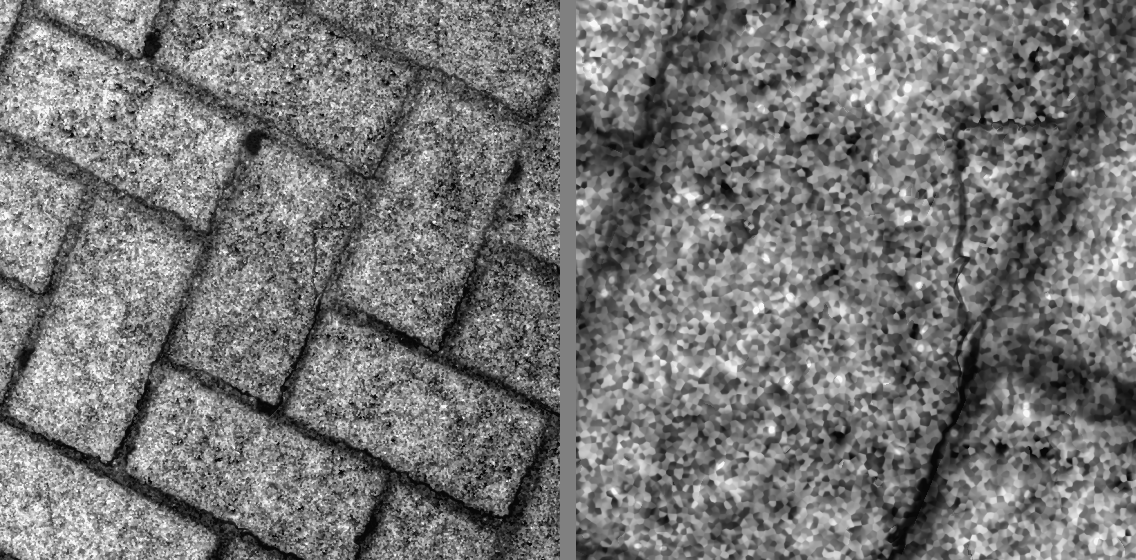
Left, the full canvas; right, a detail of the centre.
Write a WebGL 1 fragment shader that draws this texture.

```glsl
precision highp float;
// Weathered stone pavers laid in a slanted herringbone, in greys.
// A skewed lattice is folded into 2x1 bricks with rounded-box distances;
// cellular noise at several scales gives grain, pits, relief and joint dirt.

uniform vec2 u_resolution;

#define LATTICE_CENTER vec2(0.477, 0.517)
#define ACROSS vec2(0.207, -0.104)
#define DOWN vec2(-0.086, -0.207)
#define JOINT 0.045
#define CORNER 0.05
#define GRAIN 0.92
#define RELIEF 0.5
#define PIT_DEPTH 0.3
#define LIGHT_STEP vec2(-0.003, 0.004)
#define SAND 0.33
#define DIRT 0.15

vec3 hash3(vec2 p) {
  vec3 h = fract(p.xyx * vec3(0.1031, 0.1030, 0.0973));
  h += dot(h, h.yxz + 33.33);
  return fract((h.xxy + h.yzz) * h.zyx);
}

// x: distance to nearest seed, y: its random value, z: smooth shade around 0
vec3 cellular(vec2 p) {
  vec2 cell = floor(p), f = p - cell;
  float nearest = 9.0, id = 0.0, total = 0.0, shade = 0.0;
  for (int j = -1; j <= 1; j++) {
    for (int i = -1; i <= 1; i++) {
      vec2 o = vec2(float(i), float(j));
      vec3 h = hash3(cell + o + 91.0);
      vec2 r = o + h.xy - f;
      float d2 = dot(r, r), w = exp(-7.0 * d2);
      if (d2 < nearest) { nearest = d2; id = h.z; }
      total += w;
      shade += w * (h.z - 0.5);
    }
  }
  return vec3(sqrt(nearest), id, shade / (total + 1e-5));
}

float height(vec2 p) {
  return 0.6 * cellular(p * 32.0).z + 0.4 * cellular(p * 75.0 + 5.0).z;
}

float segment(vec2 p, vec2 a, vec2 b) {
  vec2 ab = b - a;
  return length(p - a - ab * clamp(dot(p - a, ab) / dot(ab, ab), 0.0, 1.0));
}

// Lattice position to brick: xy place in the brick (-1..1), z edge distance
vec3 herringbone(vec2 q, out vec3 rnd) {
  vec2 cell = floor(q);
  float step4 = mod(cell.x + cell.y, 4.0);
  bool upright = step4 < 2.0;
  vec2 origin = cell - (upright ? vec2(0.0, step4) : vec2(step4 - 2.0, 0.0));
  vec2 halfSize = upright ? vec2(0.5, 1.0) : vec2(1.0, 0.5);
  rnd = hash3(origin + 37.0);
  vec2 local = q - origin - halfSize;
  vec2 place = local / halfSize;
  local += (rnd.xy - 0.5) * 0.04;
  local.y += local.x * (rnd.z - 0.5) * 0.04;
  vec2 v = abs(local) - halfSize + JOINT + CORNER;
  float d = length(max(v, 0.0)) + min(max(v.x, v.y), 0.0) - CORNER;
  return vec3(place, d);
}

void main() {
  vec2 uv = gl_FragCoord.xy / min(u_resolution.x, u_resolution.y);

  // Noise layers, coarse to fine; the coarse ones bend the finer ones
  vec3 blotch = cellular(uv * 14.0);
  vec3 lump = cellular(uv * 45.0 + 3.0);
  vec2 bent = uv + 0.012 * vec2(lump.z, -blotch.z);
  vec3 speck = cellular(bent * 125.0 + 7.0);
  vec3 fine = cellular(uv * 310.0 + 11.0);
  bent += 0.008 * vec2(speck.z, fine.z);
  float grain = GRAIN * (0.55 * fine.z + 0.3 * speck.z + 0.24 * lump.z);

  // Brick layout
  vec2 c = uv - LATTICE_CENTER;
  float det = ACROSS.x * DOWN.y - ACROSS.y * DOWN.x;
  vec2 q = vec2(c.x * DOWN.y - c.y * DOWN.x, ACROSS.x * c.y - ACROSS.y * c.x) / det;
  vec3 rnd;
  vec3 brick = herringbone(q + vec2(0.5, 1.0), rnd);
  float d = brick.z + 0.04 * lump.z + 0.04 * blotch.z + 0.04 * speck.z;

  // Stone face: light falls off to the right, wear differs per brick
  float tone = 0.65 - 0.27 * uv.x + 0.05 * uv.y + 0.06 * (rnd.x - 0.5);
  float wear = 0.35 + 0.65 * rnd.y;
  float relief = height(bent + LIGHT_STEP) - height(bent);
  vec3 pit = cellular(bent * 58.0 + 19.0);
  float pits = smoothstep(0.45, 0.1, pit.x) * step(0.74, pit.y - 0.5 * blotch.z);
  float stone = tone + grain + 0.17 * blotch.z - RELIEF * wear * relief;
  stone -= PIT_DEPTH * wear * pits;
  stone *= 1.0 - 0.2 * smoothstep(-0.09, 0.0, d);

  // Hairline chip in the middle slab
  float chip = min(segment(bent, vec2(0.56, 0.598), vec2(0.561, 0.43)),
                   segment(bent, vec2(0.562, 0.598), vec2(0.645, 0.597)));
  stone *= 1.0 - 0.6 * smoothstep(0.0035, 0.001, chip);

  // Joints: pale sand high up, black dirt lower down, with clods
  float damp = smoothstep(0.42, 0.15, uv.y - 0.35 * uv.x + 0.4 * blotch.z);
  float joint = mix(SAND, DIRT, damp) + grain * mix(0.75, 0.5, damp);
  joint *= 1.0 - 0.8 * smoothstep(0.4, 0.25, blotch.x) * step(0.86, blotch.y);
  float value = mix(stone, joint, smoothstep(-0.025, 0.02, d));

  // Broken shadow line hugging the lower right edges, and bright grit
  float lee = smoothstep(-0.1, 0.7, 0.5 * (brick.x + brick.y));
  float crevice = smoothstep(0.025, 0.006, abs(d - 0.012));
  value *= 1.0 - crevice * (0.15 + lee * (0.35 + 0.35 * damp));
  value += 0.28 * step(0.96, speck.y) * smoothstep(0.4, 0.15, speck.x);

  gl_FragColor = vec4(vec3(clamp(value, 0.03, 0.97)), 1.0);
}
```
